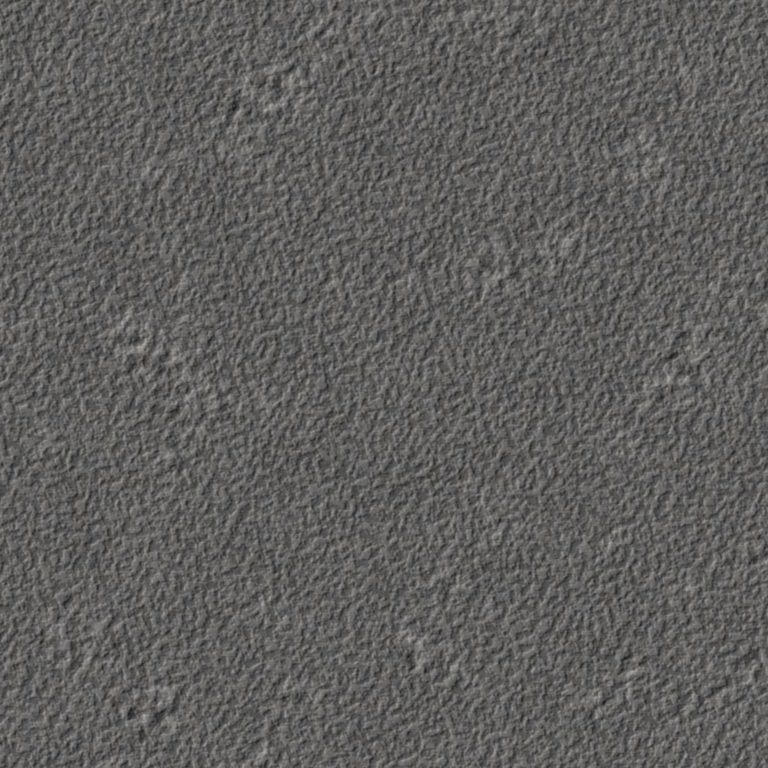
Give the GLSL for this texture, as a WebGL 1 fragment shader.

```glsl
precision highp float;

uniform vec2 u_resolution;

const vec3 BASE_COLOR = vec3(0.371, 0.368, 0.364);
const vec3 WARM_TINT = vec3(0.011, 0.002, -0.015);
const vec2 LIGHT_DIR = vec2(-0.87, 0.49);
const float LIGHT_STEP = 0.003;      // distance over which the slope is measured
const float RELIEF_CONTRAST = 0.62;
const float PEAK_LIFT = 0.20;        // raised grains are a little paler
const float GRAIN_FREQ = 92.0;
const float GRAIN_HEIGHT = 0.34;
const float GRAIN_FALLOFF = 0.54;
const float GRAIN_ANGLE = 1.1;       // grains lean steeply to the right
const float GRAIN_STRETCH = 0.95;
const float PLATEAU_LIMIT = 0.17;    // height where grains flatten off
const float PLATEAU_HEIGHT = 0.36;
const float LUMP_FREQ = 56.0;
const float LUMP_HEIGHT = 0.66;
const float PATCH_FREQ = 8.0;
const float PATCH_LIFT = 0.024;
const float STREAK_ANGLE = 0.75;
const float STREAK_STRETCH = 0.75;
const float SPECKLE_FREQ = 205.0;
const float SPECKLE_AMOUNT = 0.030;
const float DRIFT_FREQ = 14.0;
const float DRIFT_AMOUNT = 0.030;

float hash(vec2 p) {
  return fract(sin(dot(p, vec2(127.1, 311.7))) * 43758.5453);
}

vec2 cellGradient(vec2 cell) {
  float angle = 6.28319 * hash(cell);
  return vec2(cos(angle), sin(angle));
}

// Gradient noise, roughly -0.7 to 0.7
float noise(vec2 p) {
  vec2 i = floor(p);
  vec2 f = p - i;
  vec2 w = f * f * f * (f * (f * 6.0 - 15.0) + 10.0);
  vec2 e = vec2(0.0, 1.0);
  float a = dot(cellGradient(i), f);
  float b = dot(cellGradient(i + e.yx), f - e.yx);
  float c = dot(cellGradient(i + e.xy), f - e.xy);
  float d = dot(cellGradient(i + e.yy), f - e.yy);
  return mix(mix(a, b, w.x), mix(c, d, w.x), w.y);
}

mat2 rotation(float angle) {
  float c = cos(angle);
  float s = sin(angle);
  return mat2(c, -s, s, c);
}

// Coordinates whose x axis runs along the given angle, stretched that way
vec2 leaning(vec2 p, float angle, float stretch) {
  return rotation(angle) * p * vec2(stretch, 1.0);
}

// Sparse rough areas, stretched along the streaks
float roughPatch(vec2 p) {
  vec2 q = leaning(p, STREAK_ANGLE, STREAK_STRETCH) * PATCH_FREQ;
  float n = noise(q + 17.3) + 0.6 * noise(q * 2.3 + 41.7);
  return smoothstep(0.05, 0.60, n);
}

// Flat-topped grains with steep sides, plus lumps in the rough areas
float surfaceHeight(vec2 p, float rough) {
  float grain = 0.0;
  float amplitude = GRAIN_HEIGHT;
  vec2 q = leaning(p, GRAIN_ANGLE, GRAIN_STRETCH) * GRAIN_FREQ;
  for (int octave = 0; octave < 3; octave++) {
    grain += amplitude * noise(q);
    q = rotation(0.9) * q * 1.75 + 9.2;
    amplitude *= GRAIN_FALLOFF;
  }
  grain = PLATEAU_HEIGHT * (smoothstep(-PLATEAU_LIMIT, PLATEAU_LIMIT, grain) - 0.5);
  float lump = noise(leaning(p, STREAK_ANGLE, STREAK_STRETCH) * LUMP_FREQ + 63.1);
  return grain + LUMP_HEIGHT * (0.10 + rough) * lump;
}

void main() {
  vec2 p = gl_FragCoord.xy / u_resolution.y;
  float rough = roughPatch(p);

  // Slope towards the light, lit from the upper left
  vec2 offset = 0.5 * LIGHT_STEP * LIGHT_DIR;
  float behind = surfaceHeight(p - offset, rough);
  float ahead = surfaceHeight(p + offset, rough);
  float shade = RELIEF_CONTRAST * (behind - ahead);
  shade += PEAK_LIFT * 0.5 * (behind + ahead);

  // Fine speckle, gentle drift and a slight lift on the rough areas
  shade += SPECKLE_AMOUNT * noise(rotation(0.5) * p * SPECKLE_FREQ + 5.4);
  shade += DRIFT_AMOUNT * noise(rotation(0.3) * p * DRIFT_FREQ + 31.8);
  shade += PATCH_LIFT * rough;

  // Lit faces lean warm, shadows lean blue
  float warmth = clamp(shade * 6.0, -1.0, 1.0) * 0.5 + noise(p * 48.0 + 88.6);
  vec3 color = BASE_COLOR + shade + WARM_TINT * warmth;

  gl_FragColor = vec4(clamp(color, 0.0, 1.0), 1.0);
}
```
